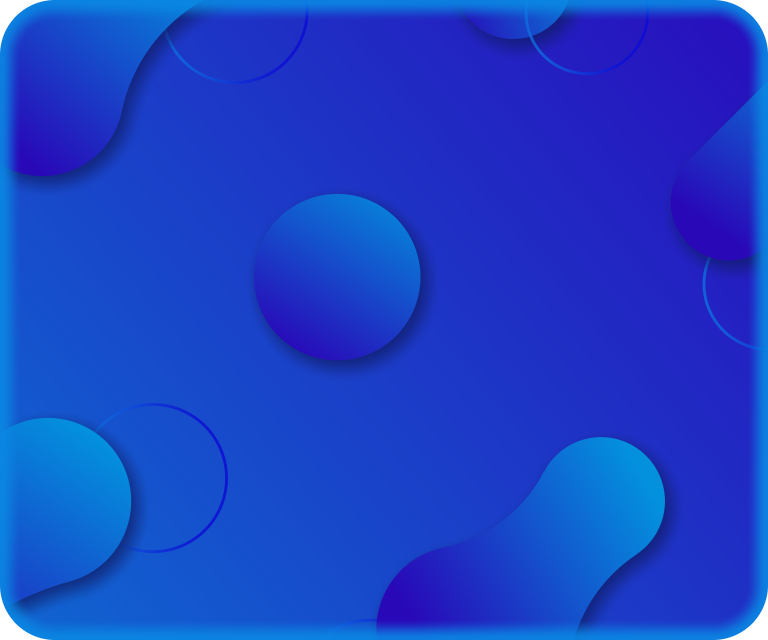
Write a WebGL 2 fragment shader that draws this background.

```glsl
#version 300 es
precision highp float;
// Blue gradient card with liquid blobs, thin rings, soft shadows and a glowing rounded border.

uniform vec2 u_resolution;
out vec4 fragColor;

const vec2 CARD = vec2(1.2, 1.0);
const vec2 SHADOW_SHIFT = vec2(0.009, -0.011);
const vec3 VIOLET = vec3(0.16, 0.03, 0.72);
const vec3 CYAN = vec3(0.01, 0.57, 0.87);

float circle(vec2 p, vec2 center, float radius) {
  return length(p - center) - radius;
}

// Signed distance to the line a-b, negative on its left.
float side(vec2 p, vec2 a, vec2 b) {
  vec2 along = normalize(b - a);
  return dot(p - a, vec2(along.y, -along.x));
}

float capsule(vec2 p, vec2 a, vec2 b, float radius) {
  float t = clamp(dot(p - a, b - a) / dot(b - a, b - a), 0.0, 1.0);
  return length(p - mix(a, b, t)) - radius;
}

float roundedBox(vec2 p, vec2 halfSize, float radius) {
  vec2 q = abs(p) - halfSize + radius;
  return length(max(q, 0.0)) + min(max(q.x, q.y), 0.0) - radius;
}

// Each blob joins round ends to a body carved by tangent circles.
float topLeftBlob(vec2 p) {
  vec2 end = vec2(0.066, 0.852), hollow = vec2(0.445, 0.773);
  float body = max(side(p, end, hollow), p.x - 0.34);
  body = max(body, -circle(p, hollow, 0.26));
  return min(circle(p, end, 0.127), body);
}

float bottomLeftBlob(vec2 p) {
  vec2 end = vec2(0.075, 0.217), hollow = vec2(0.234, -0.359);
  float body = max(side(p, hollow, end), p.y - end.y);
  body = max(body, -circle(p, hollow, 0.4675));
  return min(circle(p, end, 0.13), body);
}

float bottomBlob(vec2 p) {
  vec2 head = vec2(0.939, 0.217), foot = vec2(0.719, 0.016);
  vec2 upper = vec2(0.648, 0.367), lower = vec2(1.128, -0.067);
  float body = max(side(p, head, upper), side(p, upper, foot));
  body = max(body, side(p, lower, head));
  body = max(body, max(-circle(p, upper, 0.227), -circle(p, lower, 0.241)));
  return min(body, min(circle(p, head, 0.1), circle(p, foot, 0.131)));
}

float rightBlob(vec2 p) {
  return capsule(p, vec2(1.139, 0.684), vec2(1.339, 0.884), 0.091);
}

float coverage(float d) {
  return clamp(0.5 - d * u_resolution.y, 0.0, 1.0);
}

// Position along a linear gradient, from 0 at a to 1 at b.
float ramp(vec2 p, vec2 a, vec2 b) {
  return clamp(dot(p - a, b - a) / dot(b - a, b - a), 0.0, 1.0);
}

// Lays down the soft shadow, then the gradient fill.
void paint(inout vec3 color, float d, float shadowD, float tone) {
  float shadow = 1.0 - smoothstep(-0.02, 0.025, shadowD);
  color = mix(color, vec3(0.06, 0.11, 0.40), 0.75 * shadow);
  color = mix(color, mix(VIOLET, CYAN, tone), coverage(d));
}

void main() {
  vec2 p = gl_FragCoord.xy / u_resolution * CARD;
  vec2 s = p - SHADOW_SHIFT;
  vec3 color = mix(vec3(0.06, 0.40, 0.82), vec3(0.16, 0.05, 0.74), ramp(p, vec2(0.0), CARD));

  // Top circle lies below the rings.
  vec2 top = vec2(0.802, 1.031);
  paint(color, circle(p, top, 0.092), circle(s, top, 0.092),
        ramp(p, vec2(0.70, 0.97), vec2(0.93, 1.06)));

  // Thin rings: center and radius, light on the left and deep blue on the right.
  vec3 rings[5] = vec3[5](vec3(0.367, 0.984, 0.113), vec3(0.917, 0.980, 0.095),
    vec3(0.239, 0.253, 0.115), vec3(1.202, 0.556, 0.102), vec3(0.578, -0.078, 0.109));
  for (int i = 0; i < 5; i++) {
    vec3 ring = rings[i];
    float tone = smoothstep(-1.0, 0.8, (p.x - ring.x) / ring.z);
    vec3 ink = mix(vec3(0.06, 0.42, 0.87), vec3(0.05, 0.05, 0.83), tone);
    color = mix(color, ink, 0.85 * coverage(abs(circle(p, ring.xy, ring.z)) - 0.0022));
  }

  // Central disc and the blobs around the border.
  vec2 middle = vec2(0.527, 0.567);
  paint(color, circle(p, middle, 0.13), circle(s, middle, 0.13),
        ramp(p, vec2(0.45, 0.45), vec2(0.62, 0.72)));
  paint(color, topLeftBlob(p), topLeftBlob(s), ramp(p, vec2(0.05, 0.74), vec2(0.31, 1.06)));
  paint(color, rightBlob(p), rightBlob(s), ramp(p, vec2(1.09, 0.66), vec2(1.29, 0.95)));
  paint(color, bottomLeftBlob(p), bottomLeftBlob(s), ramp(p, vec2(-0.1), vec2(0.17, 0.31)));
  paint(color, bottomBlob(p), bottomBlob(s), ramp(p, vec2(0.625, 0.06), vec2(1.0, 0.27)));

  // Inner glow along the border, white beyond the rounded corners.
  float border = roundedBox(p - 0.5 * CARD, 0.5 * CARD, 0.086);
  color = mix(color, vec3(0.04, 0.53, 0.89), 0.9 * smoothstep(-0.034, -0.002, border));
  color = mix(vec3(1.0), color, coverage(border));
  fragColor = vec4(color, 1.0);
}
```
